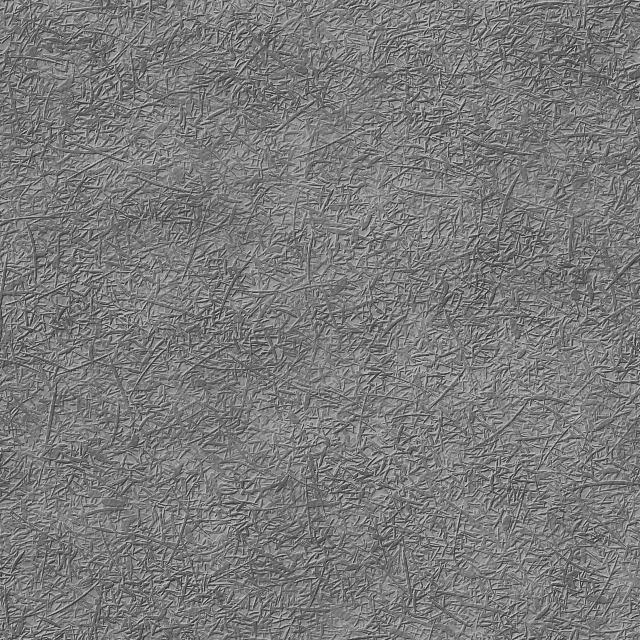
Give the GLSL for this texture map, as a Shadertoy shader.

```glsl
// Embossed grey mat of pressed thin fibres, long strands and small flakes, lit from the upper left.

#define MID_TONE 0.477     // average grey
#define TONE_RANGE 0.29    // reach of lights and shadows around the average
#define RELIEF 1.6         // strength of the emboss
#define TOP_SHADE 0.52     // how much raised parts darken
#define CLOUDS 0.5         // broad light and dark drift
#define EDGE 0.0008        // softness of the fibre rims
#define STEP 0.0010        // sampling distance of the emboss
#define FINE_CELLS 56.0    // grid of short fibres
#define LONG_CELLS 14.0    // grid of long strands
#define FLAKE_CELLS 20.0   // grid of broad flakes
#define GRAIN 0.5          // roughness of the surface
#define LIGHT vec2(-0.6, 0.8)

const float PI = 3.14159;

// Integer hash: three random values in 0..1 for a cell and a seed
vec3 hash3(vec2 cell, int seed) {
    uvec3 v = uvec3(ivec3(ivec2(cell) + 64, seed));
    v = v * 1664525u + 1013904223u;
    v.x += v.y * v.z; v.y += v.z * v.x; v.z += v.x * v.y;
    v ^= v >> 16u;
    v.x += v.y * v.z; v.y += v.z * v.x; v.z += v.x * v.y;
    return vec3(v >> 8u) / 16777216.0;
}

// Smooth value noise
float valueNoise(vec2 p, int seed) {
    vec2 cell = floor(p), f = fract(p);
    f = f * f * (3.0 - 2.0 * f);
    float low = mix(hash3(cell, seed).x, hash3(cell + vec2(1, 0), seed).x, f.x);
    float high = mix(hash3(cell + vec2(0, 1), seed).x, hash3(cell + vec2(1, 1), seed).x, f.x);
    return mix(low, high, f.y);
}

// Coverage of one bent fibre with tapered ends, lying along x
float fibre(vec2 q, float halfLength, float halfWidth, float bend) {
    float t = q.x / halfLength;
    float t2 = t * t;
    float rim = max(EDGE, 0.45 / iResolution.y);
    float d = abs(q.y + bend * halfLength * (t2 - 0.3)) - halfWidth * (1.0 - t2 * t2);
    return 1.0 - smoothstep(-rim, rim, d);
}

// Highest fibre of a scattered layer
float fibreLayer(vec2 p, float cells, int count, float halfWidth, vec2 lengthRange, int seed) {
    vec2 home = floor(p * cells);
    float top = 0.0;
    for (int y = -1; y <= 1; y++)
    for (int x = -1; x <= 1; x++) {
        vec2 cell = home + vec2(x, y);
        for (int i = 0; i < count; i++) {
            vec3 place = hash3(cell, seed + 2 * i);
            vec3 form = hash3(cell, seed + 2 * i + 1);
            // Directions lean slightly towards the horizontal
            float angle = PI * place.z;
            angle -= 0.15 * sin(2.0 * angle);
            vec2 along = vec2(cos(angle), sin(angle));
            vec2 r = p - (cell + place.xy) / cells;
            vec2 q = vec2(dot(r, along), dot(r, vec2(-along.y, along.x)));
            float halfLength = mix(lengthRange.x, lengthRange.y, form.x) / cells;
            float width = halfWidth * mix(0.6, 1.45, form.y * form.y);
            float lift = mix(0.35, 1.0, form.z);
            float bend = 0.35 * (fract(form.z * 37.0) - 0.5);
            top = max(top, lift * fibre(q, halfLength, width, bend));
        }
    }
    return top;
}

// Height of the whole mat
float matHeight(vec2 p) {
    float rough = GRAIN * (0.65 * valueNoise(p * 300.0, 301) + 0.35 * valueNoise(p * 130.0, 302));
    // Short fibres thin out in patches
    float density = mix(0.55, 1.2, valueNoise(p * 24.0, 303));
    float fine = density * fibreLayer(p, FINE_CELLS, 6, 0.0019, vec2(0.25, 0.9), 11);
    float strands = fibreLayer(p, LONG_CELLS, 3, 0.0021, vec2(0.25, 0.9), 101);
    float flakes = 0.9 * fibreLayer(p, FLAKE_CELLS, 1, 0.0046, vec2(0.15, 0.4), 201);
    return max(max(fine, strands), flakes) + rough;
}

void mainImage(out vec4 fragColor, in vec2 fragCoord) {
    vec2 p = fragCoord / iResolution.y;

    // Slopes that face the light brighten, the others fall into shadow
    float lit = matHeight(p + LIGHT * STEP);
    float away = matHeight(p - LIGHT * STEP);
    float slope = away - lit;
    float raised = 0.5 * (lit + away) - 0.78;

    // Slow drift of contrast and brightness across the sheet
    float drift = mix(0.8, 1.2, valueNoise(p * 6.0, 401));
    float clouds = 0.5 * valueNoise(p * 9.0, 402) + 0.5 * valueNoise(p * 32.0, 403) - 0.5;
    float tone = tanh(RELIEF * drift * slope - TOP_SHADE * raised + CLOUDS * clouds);
    fragColor = vec4(vec3(MID_TONE + TONE_RANGE * tone), 1.0);
}
```
